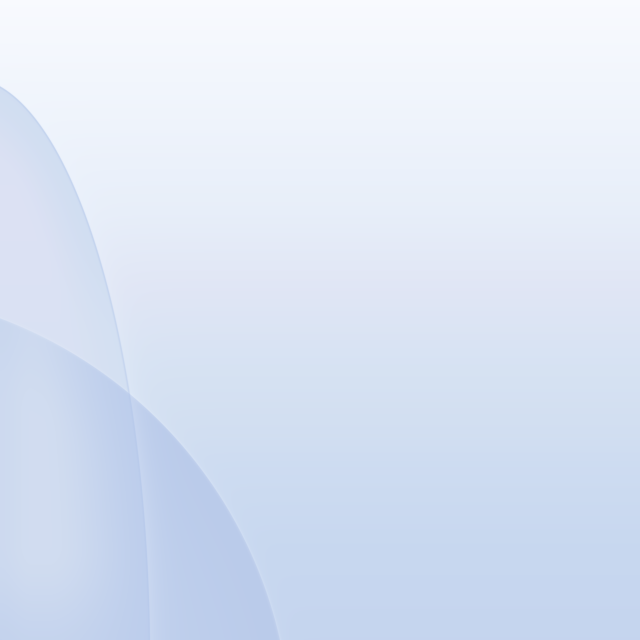
Write a Shadertoy shader that draws this background.

```glsl
// Pale blue vertical gradient with two translucent curved petals at the lower left.

const vec3 SKY_TOP    = vec3(0.972, 0.980, 0.996);
const vec3 SKY_HIGH   = vec3(0.933, 0.953, 0.984);
const vec3 SKY_UPPER  = vec3(0.906, 0.933, 0.976);
const vec3 SKY_LILAC  = vec3(0.878, 0.900, 0.959);
const vec3 SKY_MIST   = vec3(0.841, 0.887, 0.951);
const vec3 SKY_LOW    = vec3(0.819, 0.870, 0.943);
const vec3 SKY_BLUE   = vec3(0.806, 0.862, 0.945);
const vec3 SKY_DEEP   = vec3(0.782, 0.845, 0.938);
const vec3 SKY_BOTTOM = vec3(0.771, 0.833, 0.934);

const vec3 PETAL_LILAC = vec3(0.861, 0.882, 0.953);
const vec3 PETAL_RIM   = vec3(0.816, 0.868, 0.945);
const vec3 DISC_BLUE   = vec3(0.730, 0.796, 0.918);
const vec3 OVERLAP_MID = vec3(0.818, 0.864, 0.940);
const vec3 OVERLAP_RIM = vec3(0.738, 0.804, 0.924);
const vec3 LINE_BLUE   = vec3(0.700, 0.775, 0.917);
const vec3 GLOW_WHITE  = vec3(0.940, 0.965, 1.000);

// Approximate signed distance to an ellipse, negative inside.
float ellipseDistance(vec2 p, vec2 center, vec2 radii) {
    vec2 q = (p - center) / radii;
    float k = length(q);
    return k * (k - 1.0) / max(length(q / radii), 1e-4);
}

// Antialiased coverage of a signed distance.
float fill(float d, float pixel) {
    return 1.0 - smoothstep(-pixel, pixel, d);
}

// Thin bell centred on the edge.
float band(float d, float width) {
    return exp(-d * d / (width * width));
}

// Blend to the next colour stop between two heights.
vec3 stop(vec3 color, vec3 next, float from, float to, float y) {
    return mix(color, next, clamp((y - from) / (to - from), 0.0, 1.0));
}

vec3 skyColor(float y) {
    vec3 c = stop(SKY_BOTTOM, SKY_DEEP, 0.00, 0.15, y);
    c = stop(c, SKY_BLUE,  0.15, 0.28, y);
    c = stop(c, SKY_LOW,   0.28, 0.32, y);
    c = stop(c, SKY_MIST,  0.32, 0.43, y);
    c = stop(c, SKY_LILAC, 0.43, 0.55, y);
    c = stop(c, SKY_UPPER, 0.55, 0.67, y);
    c = stop(c, SKY_HIGH,  0.67, 0.80, y);
    return stop(c, SKY_TOP, 0.80, 1.00, y);
}

// Petal body outside the disc: lilac core, bluer rim and shaded tip.
vec3 petalColor(vec2 p, float d) {
    vec3 c = mix(PETAL_RIM, PETAL_LILAC, smoothstep(-0.01, 0.10, -d));
    c = mix(c, SKY_MIST, 0.45 * smoothstep(0.64, 0.46, p.y));
    return mix(c, PETAL_RIM, 0.40 * smoothstep(0.70, 0.88, p.y));
}

// Shared area of both shapes: soft light centre darkening to its borders.
vec3 overlapColor(vec2 p, float petal, float disc) {
    float core = smoothstep(-0.02, 0.16, -petal);
    core *= mix(0.80, 1.0, smoothstep(0.0, 0.05, p.x));
    core *= mix(0.40, 1.0, smoothstep(-0.03, 0.15, p.y));
    core *= mix(0.80, 1.0, smoothstep(0.0, 0.12, -disc));
    return mix(OVERLAP_RIM, OVERLAP_MID, core);
}

void mainImage(out vec4 fragColor, in vec2 fragCoord) {
    vec2 p = fragCoord / iResolution.xy;
    float pixel = 0.75 / min(iResolution.x, iResolution.y);

    float petal = ellipseDistance(p, vec2(-0.0495, -0.035), vec2(0.284, 0.914));
    float disc = ellipseDistance(p, vec2(-0.247, -0.154), vec2(0.7016));
    float inPetal = fill(petal, pixel);
    float inDisc = fill(disc, pixel);

    // Gradient and the part of the disc outside the petal
    vec3 color = skyColor(p.y);
    color = mix(color, GLOW_WHITE, 0.08 * exp(-max(disc, 0.0) / 0.010));
    vec3 discBody = mix(DISC_BLUE, SKY_BOTTOM, 0.30 * smoothstep(0.0, 0.16, -disc));
    color = mix(color, discBody, inDisc);

    // Pale halo around the petal
    color = mix(color, GLOW_WHITE, 0.24 * exp(-max(petal, 0.0) / 0.018));

    // Translucent petal and the overlap
    vec3 petalBody = mix(petalColor(p, petal), overlapColor(p, petal, disc), inDisc);
    color = mix(color, petalBody, inPetal);

    // Fine rims
    color = mix(color, GLOW_WHITE, 0.11 * band(disc, 0.0025));
    color = mix(color, LINE_BLUE, 0.38 * band(petal + 0.001, 0.0016));

    fragColor = vec4(color, 1.0);
}
```
